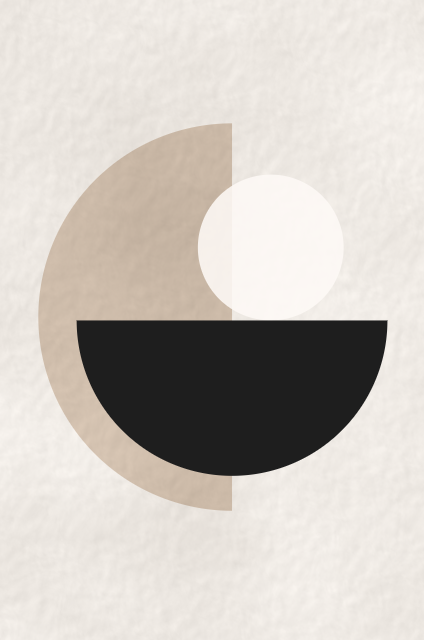
Reproduce this background procedurally as a Shadertoy shader.

```glsl
// Abstract still life: tan half disc, pale circle and black bowl on plaster.

const vec3 PAPER_LIGHT = vec3(0.955, 0.938, 0.918);
const vec3 PAPER_SHADE = vec3(0.898, 0.876, 0.850);
const vec3 TAN_TINT = vec3(0.873, 0.815, 0.757);
const vec3 PALE = vec3(0.995, 0.978, 0.965);
const vec3 BLACK = vec3(0.118);

// Sine-free hash of a lattice point
float hash(vec2 cell) {
    vec3 q = fract(vec3(cell.xyx) * 0.1031);
    q += dot(q, q.yzx + 33.33);
    return fract((q.x + q.y) * q.z);
}

float valueNoise(vec2 p) {
    vec2 cell = floor(p);
    vec2 f = fract(p);
    f = f * f * (3.0 - 2.0 * f);
    float low = mix(hash(cell), hash(cell + vec2(1, 0)), f.x);
    float high = mix(hash(cell + vec2(0, 1)), hash(cell + vec2(1, 1)), f.x);
    return mix(low, high, f.y);
}

float fbm(vec2 p) {
    float sum = 0.0;
    float weight = 0.5;
    for (int i = 0; i < 4; i++) {
        sum += weight * valueNoise(p);
        p = mat2(1.6, 1.2, -1.2, 1.6) * p + 7.3;
        weight *= 0.5;
    }
    return sum / 0.9375;
}

// Soft elliptical stain, 1 at its centre
float stain(vec2 p, vec2 centre, vec2 size) {
    vec2 d = (p - centre) / size;
    return exp(-dot(d, d));
}

// Small bumps lit from the upper left
float relief(vec2 p) {
    vec2 q = p * vec2(75.0, 62.0) + 2.0 * fbm(p * 14.0);
    return fbm(q) - fbm(q + vec2(-0.45, 0.45));
}

vec3 plaster(vec2 p) {
    float shade = 0.30 + 1.1 * (fbm(p * 6.0 + 3.1) - 0.5);
    shade += 0.45 * stain(p, vec2(0.32, 0.83), vec2(0.22, 0.16));
    shade += 0.40 * stain(p, vec2(0.26, 0.63), vec2(0.15, 0.12));
    shade += 0.30 * stain(p, vec2(0.22, 0.17), vec2(0.24, 0.07));
    vec3 color = mix(PAPER_LIGHT, PAPER_SHADE, clamp(shade, 0.0, 1.3));
    return color + 0.055 * relief(p) + 0.012 * (fbm(p * 190.0) - 0.5);
}

float disc(vec2 p, vec2 centre, float radius) {
    return length(p - centre) - radius;
}

// Antialiased coverage of a signed distance
float cover(float dist, float pixel) {
    return clamp(0.5 - dist / pixel, 0.0, 1.0);
}

void mainImage(out vec4 fragColor, in vec2 fragCoord) {
    // Height is one unit; the composition stays centred in x
    float pixel = 1.0 / iResolution.y;
    vec2 p = (fragCoord - vec2(0.5 * iResolution.x, 0.0)) * pixel;
    p.x += 0.332;

    vec3 color = plaster(p);

    // Tan half disc, open to the right
    vec2 tanCentre = vec2(0.3633, 0.5046);
    float tanShape = max(disc(p, tanCentre, 0.3027), p.x - tanCentre.x);
    float tanDepth = stain(p, vec2(0.27, 0.63), vec2(0.14, 0.13));
    vec3 tanColor = color * TAN_TINT * (1.0 - 0.025 * tanDepth);
    color = mix(color, tanColor, cover(tanShape, pixel));

    // Translucent pale circle
    float paleShape = disc(p, vec2(0.4238, 0.6133), 0.1139);
    color = mix(color, PALE, 0.87 * cover(paleShape, pixel));

    // Black bowl with a flat rim
    vec2 bowlCentre = vec2(0.3633, 0.4993);
    float bowlShape = max(disc(p, bowlCentre, 0.2428), p.y - bowlCentre.y);
    color = mix(color, BLACK, cover(bowlShape, pixel));

    fragColor = vec4(color, 1.0);
}
```
